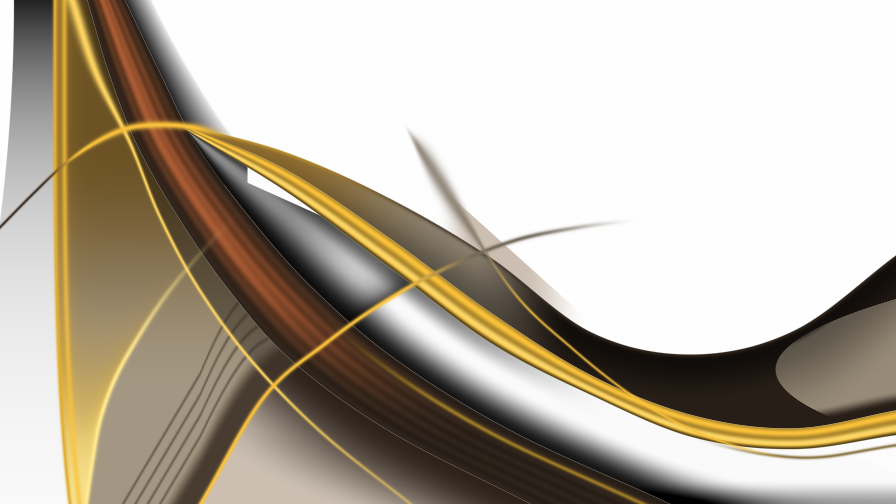
Reproduce this background procedurally as a Shadertoy shader.

```glsl
// Sweeping gold, bronze and steel ribbons curling across a white backdrop.
#define GOLD vec3(.98, .76, .23)
#define PALE_GOLD vec3(1., .91, .56)
#define BRONZE vec3(.5, .27, .15)
#define OLIVE vec3(.42, .32, .14)
#define TAN vec3(.64, .59, .51)
#define BEIGE vec3(.8, .75, .7)
#define DARK vec3(.11, .085, .065)
#define KNOTS float[8]

// Smooth curve through eight even knots, straight beyond both ends
float spline(float x, float start, float end, float k[8]) {
    float raw = (x - start) / (end - start) * 7., t = clamp(raw, 0., 7.);
    int i = min(int(t), 6);
    float f = t - float(i), b = k[i], c = k[i + 1];
    float m = i > 0 ? (c - k[i - 1]) * .5 : c - b;
    float n = i < 6 ? (k[i + 2] - b) * .5 : c - b;
    float v = b + f * (m + f * (3. * (c - b) - 2. * m - n + f * (m + n - 2. * (c - b))));
    return v + (raw - t) * (raw < 0. ? m : n);
}

float ramp(float a, float b, float x) {
    float t = clamp((x - a) / (b - a), 0., 1.);
    return t * t * (3. - 2. * t);
}

// Implicit value to approximate distance in canvas units
float dist(float f) {
    return f * 9. / iResolution.y / max(length(vec2(dFdx(f), dFdy(f))), 1e-5);
}

float cover(float d) {
    return ramp(-7., 7., d * iResolution.y);
}

void strand(inout vec3 col, float d, float width, vec3 tint, float amount) {
    col = mix(col, tint, amount * exp(-d * d / (width * width)));
}

void mainImage(out vec4 fragColor, in vec2 fragCoord) {
    vec2 p = fragCoord / iResolution.xy * vec2(16, 9);
    float x = p.x, y = p.y, drop = 9. - y;

    // Curves running across
    float bandLow = spline(x, 3.33, 16., KNOTS(6.67, 5.56, 4.23, 2.88, 1.94, 1.19, .98, 1.23));
    float bandTop = spline(x, 3.33, 16., KNOTS(6.75, 5.95, 4.75, 3.42, 2.29, 1.58, 1.35, 1.67));
    float crest = spline(x, 3.33, 16., KNOTS(6.77, 6.27, 5.46, 4.4, 3.06, 2.67, 3.1, 4.44));
    float hook = spline(x, 0., 4., KNOTS(4.94, 5.52, 6.06, 6.46, 6.71, 6.77, 6.73, 6.6));
    float arc = spline(x, 3.58, 11.46, KNOTS(0., 1.9, 2.88, 3.67, 4.27, 4.71, 4.94, 5.08));
    float blade = spline(x, 7.23, 14.17, KNOTS(6.75, 5.2, 3.73, 2.79, 2., 1.4, 1.02, .79));
    // Curves running up
    float right = spline(y, 0., 9., KNOTS(11.98, 9.17, 7.08, 5.58, 4.44, 3.5, 2.85, 2.23));
    float left = spline(y, 0., 9., KNOTS(9.48, 6.98, 5.2, 4.06, 3.17, 2.44, 1.94, 1.56));
    float thread = spline(y, 0., 9., KNOTS(7.33, 5.73, 4.48, 3.54, 2.85, 2.33, 1.71, 1.29));
    float sail = spline(y, 0., 5.25, KNOTS(1.54, 1.65, 1.79, 2.06, 2.48, 2.98, 3.6, 4.31));
    float spine = .98 + .27 * pow(drop / 9. - 1., 2.) * 0. + .27 * pow(drop / 9., 4.);

    float dLow = dist(bandLow - y), dTop = dist(y - bandTop), dCrest = dist(crest - y);
    float dHook = dist(y - hook), dArc = dist(y - arc), dBlade = dist(y - blade);
    float dRight = dist(x - right), dLeft = dist(left - x), dThread = dist(x - thread);
    float dSail = dist(x - sail), dSpine = dist(x - spine);
    vec3 col = vec3(.995);

    // Smoky panel at the far left
    float smoke = 1. - .87 * exp(-.4 * drop);
    col = mix(col, vec3(smoke), cover(x - .25 + .016 * drop * drop) * cover(-dSpine));

    // Steel sheen beside the bronze
    float sheen = (x - right) / (.48 + .044 * drop * drop);
    col = mix(col, vec3(mix(.13, .93, sheen)), cover(dRight) * ramp(1.03, .93, sheen) * cover(y - 5.7));

    // Polished tube under the gold band
    float t = dRight / max(dRight + dLow, .01);
    float shine = mix(.08, .98, ramp(0., .62, t)) * mix(.55, 1., ramp(5., 7.2, x));
    shine *= 1. - .55 * ramp(.68, 1., t) * ramp(11., 7., x);
    shine *= 1. - .8 * exp(-max(dArc, 0.) / .3) * step(0., dArc) * ramp(8., 7., x);
    shine -= .35 * ramp(.45, 0., y) * ramp(10.5, 13., x);
    float gap = cover(y - 5.71 + .45 * (x - 4.48)) * cover(x - 4.42);
    col = mix(col, vec3(mix(shine, .99, gap)), cover(dRight) * cover(dLow));

    // Pale veil and dark wedge between crest and band
    float veil = cover(dTop) * cover(12.74 - y - .9 * x) * ramp(7.8, 8.5, x);
    col = mix(col, BEIGE, veil * ramp(10.5, 9.3, x));
    vec3 wedge = mix(OLIVE, TAN * .65, ramp(5., 8., x)) * mix(1.3, .8, ramp(0., .9, dCrest));
    wedge = mix(wedge, DARK * (.6 + .8 * ramp(.1, .9, dCrest)), ramp(8.3, 10.2, x));
    float glass = cover(x - 13.85 - 1.35 * pow(abs(y - 2.4), 2.));
    glass *= ramp(.08, .25, dCrest) * ramp(.1, .35, dTop);
    wedge = mix(wedge, TAN * mix(.6, 1., ramp(.1, 1.5, dCrest)), glass * .9);
    strand(wedge, dCrest, .05, mix(GOLD * .8, DARK * 2., ramp(5., 8., x)), .8);
    col = mix(col, wedge, cover(dCrest) * cover(dTop) * cover(x - 3.4));

    // Smoked glass at the lower left
    vec3 inner = mix(OLIVE, TAN, ramp(6.5, 2., y)) * (1. - .35 * cover(dThread));
    inner = mix(inner, DARK * 2., .85 * ramp(.6, .3, dArc) * ramp(4.6, 3.5, y));
    for (int i = 0; i < 4; i++) strand(inner, dArc - .62 - .19 * float(i), .025, DARK * 2., .5);
    inner = mix(inner, mix(DARK * 1.6, BEIGE, ramp(0., 1.7, dLeft)), cover(-dArc));
    col = mix(col, inner, cover(dSpine) * cover(dLeft));

    // Golden light between spine and sail
    float light = .75 * ramp(4., .5, y) + .7 * exp(-dSpine / .16);
    light += .4 * exp(min(dSail, 0.) / .16) * ramp(4.5, 2., y);
    col = mix(col, mix(PALE_GOLD, GOLD * .85, ramp(0., 3., y)), cover(dSpine) * cover(-dSail) * min(light, .9));

    // Bronze ribbon with glowing fibres
    float s = (x - left) / (right - left);
    vec3 bronze = mix(DARK * 1.5, BRONZE, ramp(0., .45, s) * ramp(1.05, .5, s) * ramp(1., 4., y));
    bronze *= 1. + .12 * sin(s * 38.);
    strand(bronze, s - .42, .09, BRONZE * 1.6, .55 * ramp(2.5, 5., y));
    strand(bronze, s - .8, .04, GOLD * .75, .8 * ramp(3.5, 1.5, y));
    col = mix(col, bronze, cover(-dLeft) * cover(-dRight));

    // Gold band
    float u = (y - bandLow) / (bandTop - bandLow);
    vec3 band = mix(GOLD * .68, GOLD, .5 + .5 * cos(u * 12. - 3.));
    strand(band, u - .3, .14, PALE_GOLD, .55);
    band *= mix(.45, 1., ramp(0., .2, u));
    col = mix(col, band, cover(-dLow) * cover(-dTop) * ramp(3.1, 3.6, x));
    strand(col, dLow - .18 * ramp(12., 15., x), .03, GOLD * .45, .8 * ramp(12.3, 14., x));

    // Thin strands and blades
    strand(col, dSpine, .035, GOLD * .9, 1.);
    strand(col, dSpine - .17, .05, GOLD, .75);
    strand(col, dThread, mix(.03, .1, ramp(6., 8.5, y)), mix(GOLD, PALE_GOLD, .45), mix(.55, 1., ramp(0., 2.5, y)));
    strand(col, dSail, .045, PALE_GOLD, ramp(5.3, 2.2, y));
    strand(col, dHook, .025 + .04 * ramp(.8, 2.5, x), mix(DARK * 2., GOLD, ramp(.7, 1.5, x)), ramp(4.2, 3.4, x));
    strand(col, dArc, .04, mix(GOLD, TAN * .7, ramp(7., 8.6, x)), ramp(11.5, 9.2, x) * step(3.4, x));
    float bladeWidth = .025 + .11 * ramp(7.2, 7.8, x) * ramp(8.8, 7.9, x);
    vec3 bladeTint = mix(TAN * .8, GOLD, ramp(8.5, 9.6, x));
    strand(col, dBlade, bladeWidth, bladeTint, .85 * ramp(7.2, 7.5, x) * ramp(14.2, 12.8, x));

    fragColor = vec4(clamp(col, 0., 1.), 1);
}
```
